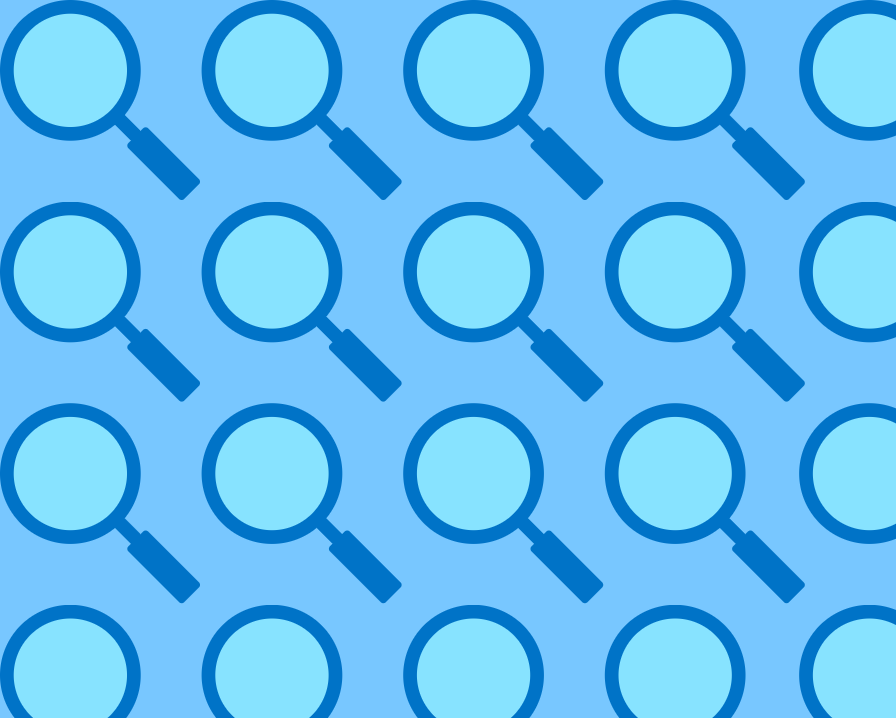
A Shadertoy shader for this pattern:

```glsl
float roundedBox(vec2 p, vec2 halfSize, float radius) {
    vec2 d = abs(p) - halfSize + radius;
    return length(max(d, 0.0)) + min(max(d.x, d.y), 0.0) - radius;
}

// Rim disc, stem and grip; p is relative to the lens centre, y points down
float frameDistance(vec2 p) {
    vec2 q = vec2(p.x + p.y, p.y - p.x) * 0.70711;
    float rim = length(p) - 0.349;
    float stem = roundedBox(q - vec2(0.40, 0.0), vec2(0.10, 0.034), 0.0);
    float grip = roundedBox(q - vec2(0.6545, 0.0), vec2(0.196, 0.0695), 0.018);
    return min(rim, min(stem, grip));
}

// The fifth column sits slightly closer to its neighbour
float columnStart(float column) {
    return column - 0.036 * step(4.0, column);
}

void mainImage(out vec4 fragColor, in vec2 fragCoord) {
    // One unit per repeat, measured from the upper left
    float pixel = 4.4444 / iResolution.x;
    vec2 p = vec2(fragCoord.x, iResolution.y - fragCoord.y) * pixel;

    // Nearest shapes in this column and the next
    float frame = 1e3;
    float lens = 1e3;
    for (int i = 0; i < 2; i++) {
        float column = floor(p.x) + float(i);
        vec2 local = vec2(p.x - columnStart(column), fract(p.y)) - 0.349;
        frame = min(frame, frameDistance(local));
        lens = min(lens, length(local) - 0.281);
    }

    // Flat fills with one-pixel edges
    vec3 color = vec3(0.47, 0.78, 1.0);
    color = mix(color, vec3(0.0, 0.45, 0.78), clamp(0.5 - frame / pixel, 0.0, 1.0));
    color = mix(color, vec3(0.53, 0.89, 1.0), clamp(0.5 - lens / pixel, 0.0, 1.0));
    fragColor = vec4(color, 1.0);
}
```
